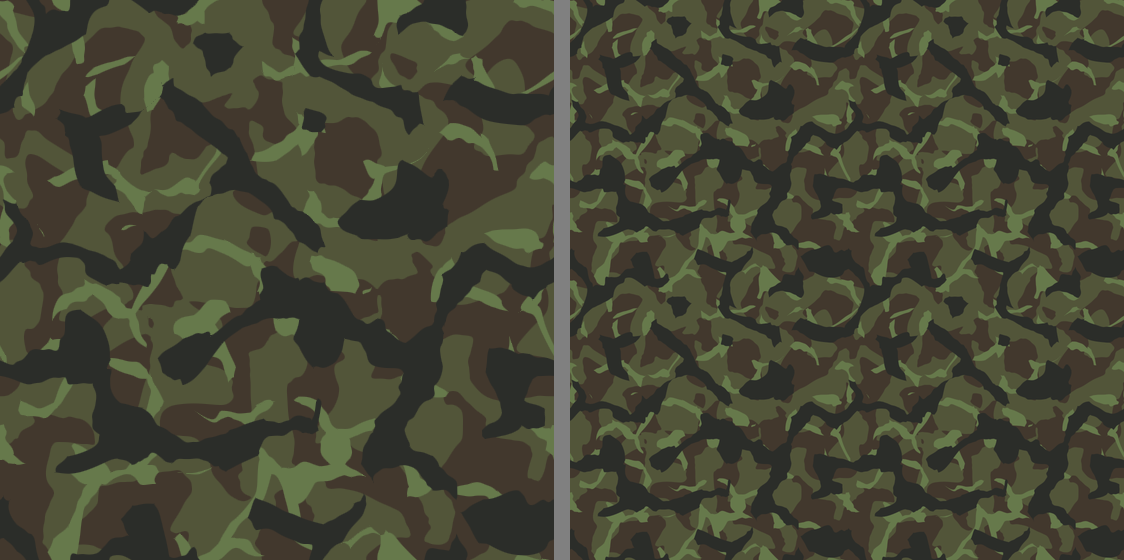
Left, the tile; right, the same tile 2 across and 2 down.
A WebGL 2 fragment shader for this pattern:

```glsl
#version 300 es
precision highp float;
// Seamless woodland camouflage: olive ground, brown blobs, light green twigs, black branches.

uniform vec2 u_resolution;
out vec4 outColor;

const float TAU = 6.2831853;

vec2 hash2(vec2 cell) {
    vec3 h = fract(cell.xyx * vec3(0.1031, 0.1030, 0.0973));
    h += dot(h, h.yzx + 33.33);
    return fract((h.xx + h.yz) * h.zy);
}

// Layered sines with whole wave numbers near freq: tiles, zero mean, unit deviation
float waves(vec2 p, float freq, float seed) {
    float sum = 0.0;
    for (int i = 0; i < 7; i++) {
        float t = float(i);
        float angle = 0.449 * t + seed;
        float spread = 0.65 + 0.7 * fract(0.618 * t + seed);
        vec2 k = round(freq * spread * vec2(cos(angle), sin(angle)));
        sum += sin(TAU * dot(k, p) + 5.3 * seed * t + t * t);
    }
    return sum * 0.5345;
}

vec2 wander(vec2 p, float freq, float seed) {
    return vec2(waves(p, freq, seed), waves(p, freq, seed + 1.7));
}

// Broad bends, smaller kinks and a ragged outline
vec2 warp(vec2 p, float bend, float seed) {
    p += bend * wander(p, 4.0, seed);
    p += 0.0045 * wander(p, 12.0, seed + 3.1);
    return p + 0.0012 * wander(p, 33.0, seed + 6.4);
}

// Wrapped cellular noise: second minus first distance, zero along the cell borders
float cellBorder(vec2 p, float count, float seed) {
    p *= count;
    vec2 base = floor(p);
    float nearest = 9.0, second = 9.0;
    for (int y = -1; y <= 1; y++) {
        for (int x = -1; x <= 1; x++) {
            vec2 cell = base + vec2(x, y);
            vec2 site = cell + 0.08 + 0.84 * hash2(mod(cell, count) + seed);
            float d = distance(p, site);
            second = min(second, max(nearest, d));
            nearest = min(nearest, d);
        }
    }
    return second - nearest;
}

// Border bands whose width follows a slow wave, so branches taper and break off
float branches(vec2 p, float count, float seed, vec2 widthSlope, float maxWidth) {
    float width = widthSlope.x + widthSlope.y * waves(p, count * 0.9, seed);
    return min(width, maxWidth) - cellBorder(p, count, seed * 10.0);
}

float coverage(float field) {
    return clamp(0.5 + field / max(fwidth(field), 1e-5), 0.0, 1.0);
}

void main() {
    vec2 uv = gl_FragCoord.xy / u_resolution;

    vec3 olive = vec3(0.32, 0.335, 0.225);
    vec3 brown = vec3(0.26, 0.22, 0.175);
    vec3 lightGreen = vec3(0.40, 0.475, 0.295);
    vec3 black = vec3(0.17, 0.175, 0.16);

    // Brown blobs
    vec2 blobPoint = warp(uv, 0.018, 2.3);
    float blobs = waves(blobPoint, 5.0, 0.8) + 0.45 * waves(blobPoint, 10.0, 4.6) - 0.16;

    // Thin twigs and heavy branches
    float twigs = branches(warp(uv, 0.014, 5.2), 7.0, 3.7, vec2(0.05, 0.25), 0.17);
    float boughs = branches(warp(uv, 0.015, 8.9), 5.0, 1.3, vec2(0.15, 0.34), 0.23);

    vec3 color = mix(olive, brown, coverage(blobs));
    color = mix(color, lightGreen, coverage(twigs));
    color = mix(color, black, coverage(boughs));
    outColor = vec4(color, 1.0);
}
```
